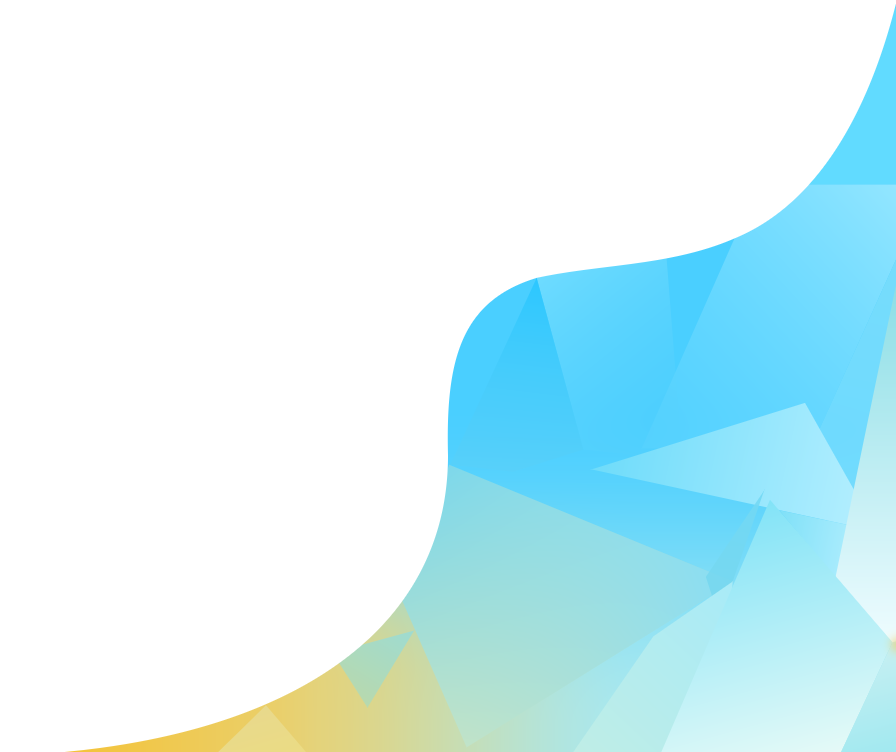
Give the GLSL for this background, as a WebGL 2 fragment shader.

```glsl
#version 300 es
precision highp float;
// White page with a flowing S-shaped edge; beyond it lies a faceted crystal
// field running from sky blue to gold. The edge is a chain of Bezier curves,
// the facets are convex quads, each filled with a linear gradient.
uniform vec2 u_resolution;
out vec4 outColor;

const vec2 CANVAS = vec2(7.68, 6.44);
const vec3 WHITE = vec3(1.0);
const vec3 SKY = vec3(0.29, 0.81, 1.0);
const vec3 AQUA = vec3(0.66, 0.91, 0.94);
const vec3 GOLD = vec3(0.97, 0.75, 0.16);
const vec3 SAND = vec3(0.91, 0.82, 0.45);

vec2 bezier(vec2 a, vec2 b, vec2 c, vec2 d, float t) {
  float s = 1.0 - t;
  return s * s * s * a + 3.0 * s * t * (s * b + t * c) + t * t * t * d;
}

// x of a curve that rises steadily in y, found by bisection
float curveX(vec2 a, vec2 b, vec2 c, vec2 d, float y) {
  float t = 0.5;
  float stepSize = 0.25;
  for (int i = 0; i < 18; i++) {
    t += bezier(a, b, c, d, t).y < y ? stepSize : -stepSize;
    stepSize *= 0.5;
  }
  return bezier(a, b, c, d, t).x;
}

float pageEdge(float y) {
  vec2 start = vec2(0.55, 0.0), waist = vec2(3.84, 2.54);
  vec2 shoulder = vec2(4.6, 4.06), rise = vec2(6.3, 4.4), top = vec2(7.68, 6.41);
  if (y < waist.y) return curveX(start, vec2(2.5, 0.18), vec2(3.84, 1.04), waist, y);
  if (y < shoulder.y) return curveX(waist, vec2(3.82, 3.34), vec2(3.94, 3.86), shoulder, y);
  if (y < rise.y) return curveX(shoulder, vec2(5.15, 4.18), vec2(5.75, 4.16), rise, y);
  return curveX(rise, vec2(7.0, 4.69), vec2(7.44, 5.46), top, y);
}

// Signed distance to the line a-b, positive on its left
float side(vec2 p, vec2 a, vec2 b) {
  vec2 e = normalize(b - a);
  return e.x * (p.y - a.y) - e.y * (p.x - a.x);
}

// Counterclockwise quad whose colour and opacity run from corner a to corner c
vec3 facet(vec3 under, vec2 p, float pixel, vec2 a, vec2 b, vec2 c, vec2 d, vec4 fromA, vec4 toC) {
  float inside = min(min(side(p, a, b), side(p, b, c)), min(side(p, c, d), side(p, d, a)));
  vec2 axis = c - a;
  vec4 tint = mix(fromA, toC, clamp(dot(p - a, axis) / dot(axis, axis), 0.0, 1.0));
  return mix(under, tint.rgb, tint.a * clamp(inside / pixel + 0.5, 0.0, 1.0));
}

vec3 backdrop(vec2 p) {
  vec3 cool = mix(SKY, AQUA, 1.0 - smoothstep(0.2, 3.0, p.y));
  vec3 warm = mix(GOLD, SAND, clamp(p.x / 2.7, 0.0, 1.0));
  float warmth = (1.0 - smoothstep(2.2, 5.6, p.x)) * (1.0 - smoothstep(0.6, 2.4, p.y));
  return mix(cool, warm, warmth);
}

vec3 upperFacets(vec3 c, vec2 p, float px) {
  c = facet(c, p, px, vec2(6.3, 6.6), vec2(6.3, 4.86), vec2(7.9, 4.86), vec2(7.9, 6.6),
            vec4(0.38, 0.86, 1, 1), vec4(0.38, 0.86, 1, 1));
  c = facet(c, p, px, vec2(7.97, 4.86), vec2(6.5, 4.86), vec2(5.5, 2.6), vec2(6.95, 2.6),
            vec4(0.6, 0.91, 1, 1), vec4(0.42, 0.85, 1, 0.2));
  c = facet(c, p, px, vec2(7.97, 4.86), vec2(6.95, 2.6), vec2(7.2, 1.5), vec2(7.9, 1.5),
            vec4(0.46, 0.86, 0.98, 1), vec4(0.6, 0.91, 1, 0.3));
  c = facet(c, p, px, vec2(4.6, 4.06), vec2(5.0, 2.59), vec2(5.85, 2.5), vec2(5.7, 4.4),
            vec4(0.43, 0.86, 1, 1), vec4(0.33, 0.81, 0.98, 0));
  return facet(c, p, px, vec2(4.6, 4.06), vec2(3.86, 2.46), vec2(4.4, 2.4), vec2(5.0, 2.59),
               vec4(0.17, 0.78, 1, 1), vec4(0.36, 0.81, 0.96, 0.4));
}

vec3 lowerFacets(vec3 c, vec2 p, float px) {
  // Large sail: sand from the foot, aqua from the tip
  vec2 head = vec2(3.85, 2.46), heel = vec2(3.45, 1.29), foot = vec2(4.0, 0.04), tip = vec2(6.28, 1.46);
  c = facet(c, p, px, head, heel, foot, tip, vec4(0.46, 0.84, 0.93, 1), vec4(0.77, 0.89, 0.77, 1));
  c = facet(c, p, px, tip, head, heel, foot, vec4(0.53, 0.87, 0.97, 0.9), vec4(0.7, 0.89, 0.85, 0));
  // Pale arrow and the shards around it
  c = facet(c, p, px, vec2(5.07, 2.42), vec2(6.3, 2.154), vec2(7.52, 1.89), vec2(6.9, 2.99),
            vec4(0.43, 0.86, 0.98, 1), vec4(0.72, 0.94, 1, 1));
  c = facet(c, p, px, vec2(6.68, 2.07), vec2(7.16, 1.49), vec2(7.52, 1.89), vec2(7.1, 1.98),
            vec4(0.5, 0.88, 0.97, 1), vec4(0.72, 0.94, 1, 1));
  c = facet(c, p, px, vec2(7.68, 4.0), vec2(7.16, 1.49), vec2(7.68, 0.9), vec2(7.9, 2.0),
            vec4(0.55, 0.87, 0.9, 1), vec4(0.94, 0.99, 1, 1));
  c = facet(c, p, px, vec2(6.55, 2.24), vec2(6.05, 1.5), vec2(6.15, 1.19), tip,
            vec4(0.45, 0.85, 0.96, 0.9), vec4(0.46, 0.84, 0.93, 0.8));
  // Bright floor
  c = facet(c, p, px, tip, vec2(5.6, 0.99), vec2(4.9, -0.02), vec2(6.2, -0.02),
            vec4(0.66, 0.92, 0.97, 1), vec4(0.75, 0.93, 0.9, 1));
  c = facet(c, p, px, vec2(6.6, 2.16), vec2(5.66, -0.02), vec2(7.2, -0.02), vec2(7.65, 0.94),
            vec4(0.51, 0.89, 0.97, 1), vec4(0.9, 0.98, 0.97, 1));
  c = facet(c, p, px, vec2(7.65, 0.94), vec2(7.2, -0.02), vec2(7.9, -0.02), vec2(7.9, 1.0),
            vec4(0.78, 0.94, 0.95, 1), vec4(0.62, 0.91, 0.94, 1));
  // Small warm shards
  c = facet(c, p, px, vec2(3.55, 1.04), vec2(2.85, 0.85), vec2(3.15, 0.38), vec2(3.35, 0.71),
            vec4(0.62, 0.86, 0.82, 1), vec4(0.72, 0.85, 0.68, 1));
  return facet(c, p, px, vec2(2.28, 0.4), vec2(1.85, -0.02), vec2(2.4, -0.02), vec2(2.64, -0.02),
               vec4(0.91, 0.85, 0.55, 1), vec4(0.92, 0.86, 0.52, 1));
}

void main() {
  vec2 p = gl_FragCoord.xy / u_resolution * CANVAS;
  float pixel = CANVAS.y / u_resolution.y;
  vec3 color = lowerFacets(upperFacets(backdrop(p), p, pixel), p, pixel);
  vec2 glint = p - vec2(7.7, 0.92);
  color = mix(color, SAND, 0.6 * exp(-180.0 * dot(glint, glint)));

  // Page cut with a one-pixel soft edge
  float gap = p.x - pageEdge(p.y);
  float slope = max(length(vec2(dFdx(gap), dFdy(gap))), 0.0001);
  outColor = vec4(mix(WHITE, color, clamp(gap / slope + 0.5, 0.0, 1.0)), 1.0);
}
```
